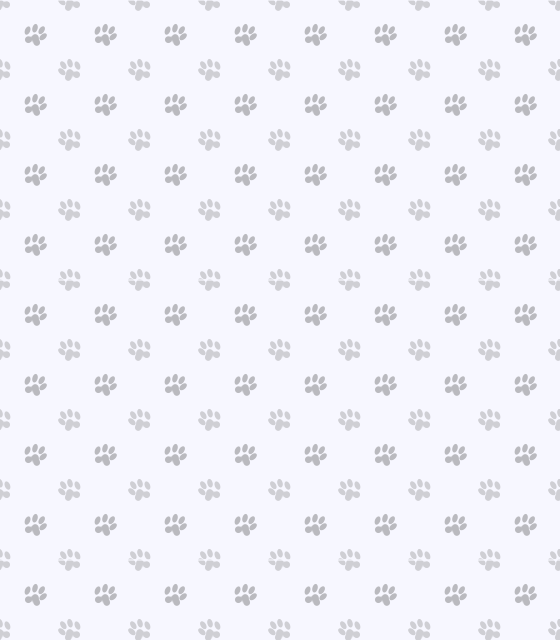
This pattern is drawn by a Shadertoy shader. Its source:

```glsl
// Approximate signed distance to an ellipse
float ellipse(vec2 p, vec2 radii) {
    float k = length(p / radii);
    return k * (k - 1.0) / max(length(p / (radii * radii)), 1e-4);
}

float smoothUnion(float a, float b, float k) {
    float h = max(k - abs(a - b), 0.0) / k;
    return min(a, b) - h * h * k * 0.25;
}

// Paw leaning right, about one unit in radius
float paw(vec2 p) {
    // Three-lobed pad
    float d = length(p - vec2(-0.60, -0.42)) - 0.30;
    d = smoothUnion(d, length(p - vec2(0.02, -0.24)) - 0.31, 0.28);
    d = smoothUnion(d, length(p - vec2(0.16, -0.68)) - 0.29, 0.28);

    // Toes: centre and clockwise tilt
    vec3 toes[4] = vec3[4](
        vec3(-0.67, 0.40, 0.40), vec3(0.00, 0.61, 0.25),
        vec3(0.60, 0.43, 0.58), vec3(0.73, -0.16, 0.85));
    for (int i = 0; i < 4; i++) {
        float c = cos(toes[i].z), s = sin(toes[i].z);
        vec2 q = mat2(c, s, -s, c) * (p - toes[i].xy);
        d = min(d, ellipse(q, vec2(0.235, 0.39)));
    }
    return d;
}

void mainImage(out vec4 fragColor, in vec2 fragCoord) {
    // Eight square cells across, counted from the top edge
    vec2 grid = vec2(fragCoord.x, fragCoord.y - iResolution.y) * 8.0 / iResolution.x;
    float pixel = 8.0 / iResolution.x;
    float pawScale = 6.3;
    float blur = pixel * pawScale * 0.6;

    // Dark paws in cell centres, mirrored light paws on the corners
    vec2 darkPos = fract(grid) - 0.5;
    vec2 lightPos = fract(grid + 0.5) - 0.5;
    float dark = smoothstep(blur, -blur, paw(darkPos * pawScale));
    float light = smoothstep(blur, -blur, paw(vec2(-lightPos.x, lightPos.y) * pawScale));

    // Thin pale seam through every fourth row of light paws
    float seamDist = abs(fract(grid.y / 4.0 + 0.5) - 0.5) * 4.0;
    light *= smoothstep(-0.5, 0.5, (seamDist - 0.008) / pixel);

    vec3 color = vec3(0.97, 0.97, 1.0);
    color = mix(color, vec3(0.81, 0.81, 0.83), light);
    color = mix(color, vec3(0.73, 0.73, 0.75), dark);
    fragColor = vec4(color, 1.0);
}
```
